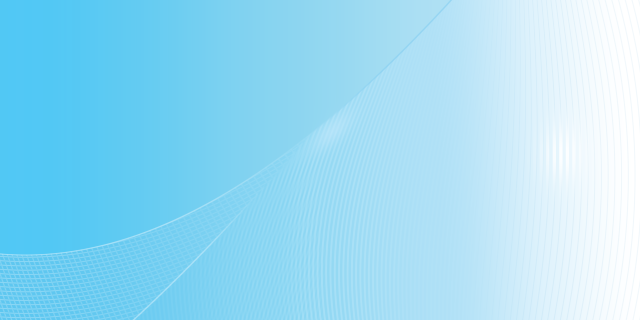
Reproduce this background procedurally as a Shadertoy shader.

```glsl
float hash(float n) {
    return fract(sin(n * 127.1) * 43758.5453);
}

// Soft repeated line, faded out where it gets too fine to resolve
float stripes(float v, float halfWidth) {
    float w = fwidth(v);
    float d = abs(fract(v) - 0.5);
    float line = 1.0 - smoothstep(halfWidth - 0.5 * w, halfWidth + 0.7 * w, d);
    return line * (1.0 - smoothstep(0.5, 0.95, w));
}

float curveLine(float d) {
    float w = fwidth(d);
    return 1.0 - smoothstep(0.0, 0.0012 + 0.7 * w, abs(d));
}

float glow(vec2 p, vec2 center, vec2 size) {
    vec2 q = (p - center) / size;
    return exp(-dot(q, q));
}

vec3 skyColor(float x) {
    vec3 c = mix(vec3(0.32, 0.785, 0.96), vec3(0.36, 0.79, 0.95), smoothstep(0.1, 0.4, x));
    c = mix(c, vec3(0.55, 0.835, 0.94), smoothstep(0.25, 1.0, x));
    return mix(c, vec3(0.69, 0.88, 0.955), smoothstep(0.85, 1.45, x));
}

vec3 veilColor(vec2 p) {
    float x = p.x + 0.05 * (p.y - 0.5);
    vec3 c = mix(vec3(0.37, 0.78, 0.94), vec3(0.55, 0.84, 0.95), smoothstep(0.1, 1.05, x));
    c = mix(c, vec3(0.69, 0.88, 0.965), smoothstep(0.85, 1.42, x));
    c = mix(c, vec3(0.85, 0.94, 0.985), smoothstep(1.36, 1.7, x));
    return mix(c, vec3(1.0), smoothstep(1.58, 2.0, x));
}

void mainImage(out vec4 fragColor, in vec2 fragCoord) {
    vec2 p = fragCoord / iResolution.y;
    p.x *= 2.0 * iResolution.y / iResolution.x;

    // Signed heights below the upper sweep and the inner fold
    float sweep = 0.203 + (0.535 - 0.06 * p.x) * (p.x - 0.08) * (p.x - 0.08);
    float foldX = p.x - 0.417;
    float below = (sweep - p.y) / sqrt(1.0 + p.x * p.x);
    float fold = (foldX * (0.92 + 0.25 * foldX) - p.y) * 0.7;
    float edge = fwidth(below);
    float veil = smoothstep(-edge, edge, below);
    float inner = smoothstep(-0.01, 0.015, fold);

    // Sky with faint vertical bands
    vec3 sky = skyColor(p.x) + 0.003 * (hash(floor(p.x * 40.0)) - 0.5);
    vec3 color = mix(sky, veilColor(p), veil);

    // Woven mesh between the sweep and the fold
    float along = stripes((p.y - 0.8 * sweep) / 0.0135, 0.1);
    float across = stripes((p.x + 0.35 * p.y - 0.3 * p.x * p.x) / 0.0145, 0.1);
    float meshFade = mix(0.36, 0.14, smoothstep(0.0, 0.7, p.x));
    float mesh = max(along, across * 0.8) * veil * (1.0 - inner);
    color = mix(color, vec3(0.86, 0.95, 0.99), mesh * meshFade);

    // Bowed strands, leaning in the middle and arching at the right
    float lean = 0.45 * (p.y - 0.15) * (p.y - 0.15);
    float arch = -0.24 * (p.y - 0.45) * (p.y - 0.45);
    float strandX = p.x - mix(lean, arch, smoothstep(1.0, 1.9, p.x));
    float strands = stripes(strandX / 0.0135, 0.2) * veil * inner;
    float middle = smoothstep(0.85, 1.0, p.x) * (1.0 - smoothstep(1.1, 1.35, p.x));
    float strandFade = 0.07 + 0.22 * middle;
    strandFade *= 1.0 - smoothstep(1.4, 1.6, p.x);
    color = mix(color, vec3(0.82, 0.94, 0.99), strands * strandFade);

    // A second, crossing family makes the fan on the left
    float fan = stripes((p.x - 0.3 * p.y - 0.1 * p.y * p.y) / 0.0125, 0.2);
    float fanFade = smoothstep(0.5, 0.85, p.x) * (1.0 - smoothstep(0.93, 1.05, p.x));
    color = mix(color, vec3(0.80, 0.94, 0.99), fan * fanFade * veil * inner * 0.16);

    // Pale blue contours over the white side
    float barGlow = glow(p, vec2(1.76, 0.52), vec2(0.065, 0.09));
    float contours = stripes(strandX / 0.021, 0.06) * veil * (1.0 - barGlow);
    color -= vec3(0.055, 0.03, 0.015) * contours * smoothstep(1.4, 1.8, p.x);

    // Bright bars
    float bars = stripes(p.x / 0.0205, 0.24);
    color = mix(color, vec3(1.0), bars * barGlow * 0.9);

    // Rims: white below, blue towards the top
    float rim = curveLine(below);
    float upper = smoothstep(0.95, 1.25, p.x);
    float whiteFade = 0.5 * (1.0 - smoothstep(0.5, 1.1, p.x));
    color = mix(color, vec3(0.86, 0.95, 0.99), rim * whiteFade);
    color = mix(color, vec3(0.48, 0.79, 0.94), rim * 0.5 * upper);
    float foldRim = curveLine(fold) * (1.0 - smoothstep(0.6, 0.85, p.x));
    color = mix(color, vec3(0.86, 0.95, 0.99), foldRim * 0.5);

    // Diagonal glow beneath the sweep
    vec2 q = p - vec2(1.04, 0.59);
    vec2 turned = vec2(q.x + q.y, q.y - q.x) * 0.7071;
    float shine = glow(turned, vec2(0.0), vec2(0.08, 0.032));
    color = mix(color, vec3(0.76, 0.91, 0.985), shine * 0.6 * mix(0.3, 1.0, veil));

    fragColor = vec4(clamp(color, 0.0, 1.0), 1.0);
}
```
